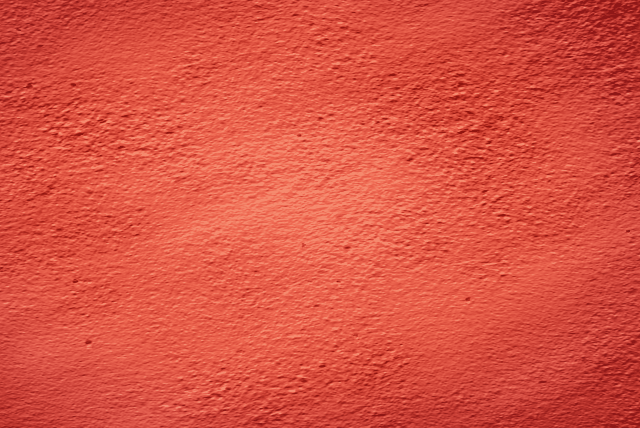
This texture is drawn by a Shadertoy shader. Its source:

```glsl
// Rough red plaster wall: fine trowelled relief lit from above, small pits, darker edges.

vec3 hash3(vec2 cell) {
    vec3 h = fract(cell.xyx * vec3(0.1031, 0.1030, 0.0973));
    h += dot(h, h.yxz + 33.33);
    return fract((h.xxy + h.yzz) * h.zyx);
}

// Cellular bumps, one of random height per cell: xy = gradient, z = height
vec3 bumps(vec2 p) {
    vec2 cell = floor(p);
    vec3 sum = vec3(0.0);
    for (int j = -1; j <= 1; j++)
    for (int i = -1; i <= 1; i++) {
        vec2 id = cell + vec2(i, j);
        vec3 rnd = hash3(id);
        vec2 d = p - id - rnd.xy;
        float k = max(1.0 - dot(d, d), 0.0);
        sum += (2.0 * rnd.z - 1.0) * vec3(-6.0 * k * k * d, k * k * k);
    }
    return sum;
}

// Brightness of a bumpy layer under light from above, slightly left
float relief(vec2 p) {
    return dot(bumps(p).xy, vec2(0.25, -0.97));
}

// Sparse pits: dark hollow with a lit lower lip
float pits(vec2 p) {
    vec2 cell = floor(p);
    vec3 rnd = hash3(cell + 71.0);
    vec2 d = p - cell - 0.25 - 0.5 * rnd.xy;
    d += 0.008 * bumps(p * 14.0).xy;
    float size = mix(0.025, 0.055, fract(rnd.z * 37.0));
    float hollow = 1.0 - smoothstep(0.5 * size, 1.2 * size, length(d * vec2(0.7, 1.0)));
    float lip = 1.0 - smoothstep(0.4 * size, 1.4 * size, length(d + vec2(-0.3, 1.4) * size));
    return step(0.86, rnd.z) * (1.2 * lip - 2.6 * hollow);
}

// Tone 0 is deep shadow, 5 is the brightest highlight
vec3 plasterColor(float tone) {
    vec3 c = mix(vec3(0.57, 0.08, 0.06), vec3(0.68, 0.15, 0.11), clamp(tone, 0.0, 1.0));
    c = mix(c, vec3(0.80, 0.24, 0.185), clamp(tone - 1.0, 0.0, 1.0));
    c = mix(c, vec3(0.88, 0.33, 0.26), clamp(tone - 2.0, 0.0, 1.0));
    c = mix(c, vec3(0.935, 0.41, 0.32), clamp(tone - 3.0, 0.0, 1.0));
    return mix(c, vec3(0.96, 0.54, 0.43), clamp(tone - 4.0, 0.0, 1.0));
}

void mainImage(out vec4 fragColor, in vec2 fragCoord) {
    vec2 uv = fragCoord / iResolution.xy;
    vec2 p = fragCoord / iResolution.y;

    // Bend the nearly level trowel strokes with layered sines
    vec2 q = p;
    q.y += 0.012 * sin(4.0 * p.x + 3.0 * p.y) + 0.003 * sin(17.0 * p.x - 9.0 * p.y + 1.0);
    q.x += 0.008 * sin(11.0 * p.y + 5.0 * p.x);
    vec2 slanted = mat2(0.93, -0.36, 0.36, 0.93) * p;

    // Patches of rougher and smoother plaster
    float patches = bumps(slanted * vec2(2.6, 4.5) + 4.0).z
                  + 0.7 * bumps(p * vec2(8.0, 12.0) + 9.0).z;
    float rough = clamp(0.85 + 1.0 * patches, 0.35, 1.7);

    // Level brush streaks and crisp fine grain
    float grain = 0.58 * relief(q * vec2(155.0, 250.0))
                + 0.42 * relief(q * vec2(80.0, 175.0) + 17.0)
                + 0.25 * relief(q * vec2(30.0, 150.0) + 67.0);

    // Rounder grit and lumps in the rough patches
    float grit = 0.46 * relief(p * vec2(92.0, 118.0) + 31.0)
               + 0.2 * relief(q * vec2(44.0, 72.0) + 53.0)
               + 0.1 * relief(slanted * vec2(15.0, 34.0) + 83.0);
    float shade = grain * mix(1.0, rough, 0.3) + grit * rough;

    // Sparse sharp nicks and raised lit flecks
    float fleck = relief(p * vec2(52.0, 88.0) + 97.0);
    shade += 0.9 * rough * (max(fleck - 1.2, 0.0) - 1.4 * max(-fleck - 1.2, 0.0));

    // Broad blotches and a few slanted ridges
    float blotches = 0.16 * relief(slanted * vec2(3.0, 9.0) + 23.0)
                   + 0.65 * bumps(p * vec2(2.2, 3.4) + 41.0).z - 0.3 * patches;

    // Darkening towards the edges, strongest at the lower right
    vec2 fromCenter = uv - vec2(0.46, 0.54);
    float edge = dot(fromCenter, fromCenter);
    float tone = 4.0 - 5.9 * edge + shade + blotches + pits(p * 8.0);

    vec3 color = plasterColor(tone);
    color += vec3(-0.01, 0.01, 0.03) * smoothstep(0.12, 0.35, edge);
    fragColor = vec4(color, 1.0);
}
```
